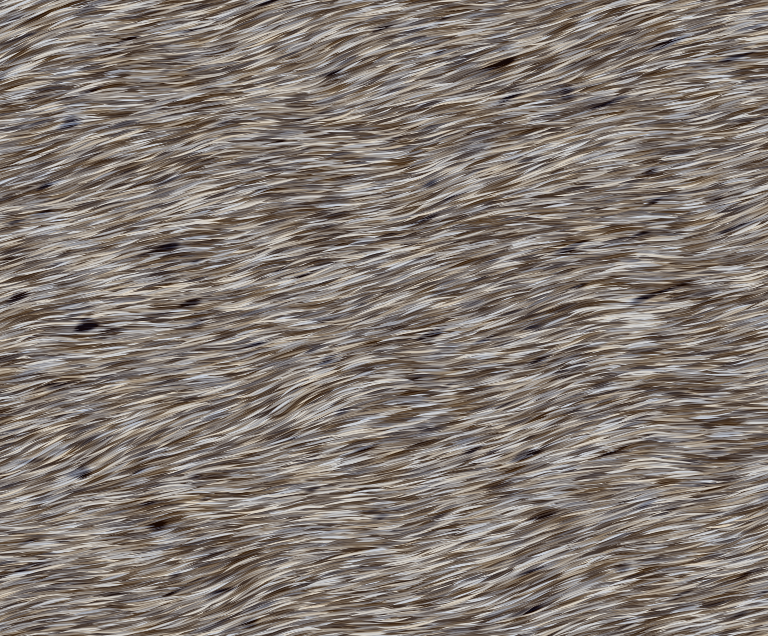
A Shadertoy shader for this texture:

```glsl
vec3 hash3(vec2 cell) {
    vec3 h = fract(cell.xyx * vec3(0.1031, 0.1030, 0.0973));
    h += dot(h, h.yxz + 33.33);
    return fract((h.xxy + h.yzz) * h.zyx);
}

float gradientNoise(vec2 p) {
    vec2 i = floor(p), f = p - i;
    vec2 s = f * f * f * (f * (f * 6.0 - 15.0) + 10.0);
    float corner[4];
    for (int k = 0; k < 4; k++) {
        vec2 o = vec2(k & 1, k >> 1);
        float a = 6.2832 * hash3(i + o + 91.0).x;
        corner[k] = dot(vec2(cos(a), sin(a)), f - o);
    }
    return mix(mix(corner[0], corner[1], s.x), mix(corner[2], corner[3], s.x), s.y);
}

vec2 rotate(vec2 p, float a) {
    return vec2(cos(a) * p.x + sin(a) * p.y, cos(a) * p.y - sin(a) * p.x);
}

// Lays one sheet of tapered hairs over fur, which holds tone and warmth
vec2 layHairs(vec2 fur, vec2 p, float flow, float layer, float pixel) {
    vec2 cellSize = vec2(0.045, 0.0125);
    vec2 grid = p / cellSize + layer * vec2(0.37, 0.61);
    vec2 home = floor(grid);
    for (int y = -1; y <= 1; y++) {
        for (int x = -1; x <= 1; x++) {
            vec2 cell = home + vec2(x, y);
            vec3 place = hash3(cell + layer * 37.0 + 200.0);
            vec3 look = hash3(cell + layer * 53.0 + 700.0);

            // Hair axis follows the flow, with a slight bend
            vec2 d = (grid - cell - place.xy) * cellSize;
            d = rotate(d, flow + 0.2 * (place.z - 0.5));
            d.y += (look.z - 0.5) * 5.0 * d.x * d.x;

            float along = d.x / mix(0.024, 0.036, look.y);
            float halfWidth = mix(0.0014, 0.0023, place.z) * (1.0 - along * along);
            float cover = clamp((halfWidth - abs(d.y)) / pixel + 0.5, 0.0, 1.0);
            float edge = smoothstep(0.0, 0.0026, abs(d.y + 0.0003));

            float tone = mix(0.12, 1.42, look.x) - 0.4 * edge;
            float warmth = look.y - 0.3 - 0.55 * look.x * look.z;
            fur = mix(fur, vec2(tone, warmth), cover);
        }
    }
    return fur;
}

void mainImage(out vec4 fragColor, in vec2 fragCoord) {
    float pixel = 1.0 / iResolution.y;
    vec2 p = rotate(fragCoord * pixel, 0.22);

    // Combing direction of the coat
    float flow = 0.4 * gradientNoise(p * vec2(4.0, 6.0) + 4.0)
               + 0.2 * gradientNoise(p * vec2(9.0, 14.0) + 21.0);

    vec2 fur = vec2(0.1, 0.2);
    for (int layer = 0; layer < 10; layer++) {
        fur = layHairs(fur, p, flow, float(layer), pixel);
    }

    // Soft shading and narrow dark partings, tilted a little from the hairs
    float patches = gradientNoise(p * vec2(9.0, 24.0) + 50.0);
    vec2 slit = rotate(p, 0.12) * vec2(12.0, 52.0);
    float parting = smoothstep(0.36, 0.56, gradientNoise(slit + 80.0));
    fur.x += 0.22 * patches - 0.6 * parting;
    fur.y += 0.5 * gradientNoise(p * vec2(16.0, 60.0) + 120.0) - 0.6 * parting;

    // Brown undercoat to pale grey tips, tinted warm or cool
    vec3 color = mix(vec3(0.22, 0.17, 0.15), vec3(0.69, 0.67, 0.65), clamp(fur.x, -0.28, 1.3));
    color += fur.y * vec3(0.05, 0.0, -0.08);
    fragColor = vec4(clamp(color, 0.0, 1.0), 1.0);
}
```
